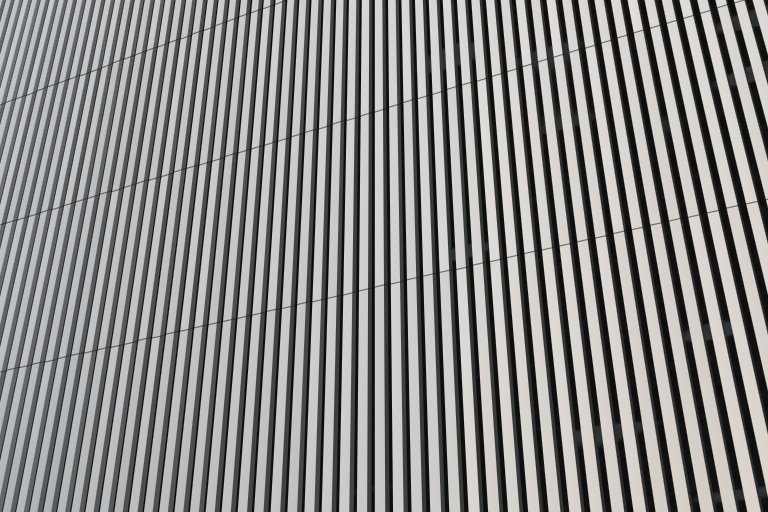
Write a Shadertoy shader that draws this pattern.

```glsl
// Facade of converging metal slats with dark gaps and slanted panel joints, seen from below.

float hash(vec2 p) {
    vec3 q = fract(p.xyx * vec3(0.1031, 0.1030, 0.0973));
    q += dot(q, q.yzx + 33.33);
    return fract((q.x + q.y) * q.z);
}

float noise(vec2 p) {
    vec2 i = floor(p), f = fract(p);
    f = f * f * (3.0 - 2.0 * f);
    return mix(mix(hash(i), hash(i + vec2(1, 0)), f.x),
               mix(hash(i + vec2(0, 1)), hash(i + vec2(1, 1)), f.x), f.y);
}

// Smooth coverage of the repeating band from start to end, in slat units.
float band(float n, float start, float end, float blur) {
    float d = abs(fract(n - 0.5 * (start + end) + 0.5) - 0.5);
    return clamp((0.5 * (end - start) - d) / blur + 0.5, 0.0, 1.0);
}

void mainImage(out vec4 fragColor, in vec2 fragCoord) {
    vec2 uv = fragCoord / iResolution.xy;
    vec2 p = fragCoord / iResolution.y;
    float pixel = 1.0 / iResolution.y;

    // Perspective: slats meet high above, joints meet far to the lower left.
    float lean = (p.x - 0.732) / (3.625 - p.y);
    float rise = (p.y + 0.5625) / (p.x + 3.711);
    float slat = 0.57 - 201.0 / (lean + 1.4);
    float blur = fwidth(slat);
    float id = floor(slat);
    float across = fract(slat);
    float right = smoothstep(-0.27, 0.3, lean);

    // Three joints, each slightly uneven from slat to slat.
    float joint = 0.0, panel = 0.0;
    for (int i = 0; i < 3; i++) {
        float k = float(i);
        float level = 0.2253 + 0.0773 * k - 0.007 * k * (k - 1.0);
        float d = (rise - level) * (p.x + 3.711) + 0.002 * (hash(vec2(id, k)) - 0.5);
        joint = max(joint, clamp((0.0012 - abs(d)) / pixel + 0.5, 0.0, 1.0));
        panel += step(0.0, d);
    }

    // Dark void with dim rails and speckled structure behind the slats.
    float rail = smoothstep(0.76, 0.86, noise(vec2(slat * 0.16, rise * 95.0)));
    float speckle = noise(vec2(slat * 4.0, rise * 420.0));
    vec3 color = vec3(0.045, 0.046, 0.044) + 0.035 * speckle * right;
    color += vec3(0.12, 0.125, 0.13) * rail * smoothstep(0.3, 0.6, right);

    // Shaded flank, broader and paler toward the left.
    float flankEnd = mix(0.95, 0.66, right);
    vec3 flank = mix(vec3(0.42, 0.43, 0.44), vec3(0.15, 0.155, 0.16), sqrt(right));
    flank *= 0.93 + 0.14 * hash(vec2(id, panel + 9.0));
    flank *= 1.0 - 0.35 * joint;
    color = mix(color, flank, band(slat, 0.5, flankEnd, blur));

    // Pale front face: cool at the left, warm at the lower right.
    vec3 face = mix(vec3(0.745, 0.757, 0.765), vec3(0.865, 0.853, 0.843), smoothstep(0.05, 0.75, uv.x));
    face += 0.05 * (uv.y - 0.5) * (1.0 - uv.x);
    face -= vec3(0.01, 0.025, 0.045) * smoothstep(0.5, 1.0, uv.x) * (1.0 - uv.y);
    face += 0.03 * (hash(vec2(id, panel)) - 0.5);
    face += 0.02 * (noise(p * 3.0) - 0.5) - 0.025 * across;
    face *= 1.0 - 0.48 * joint;
    color = mix(color, face, band(slat, 0.0, 0.575, blur));

    fragColor = vec4(color, 1.0);
}
```
